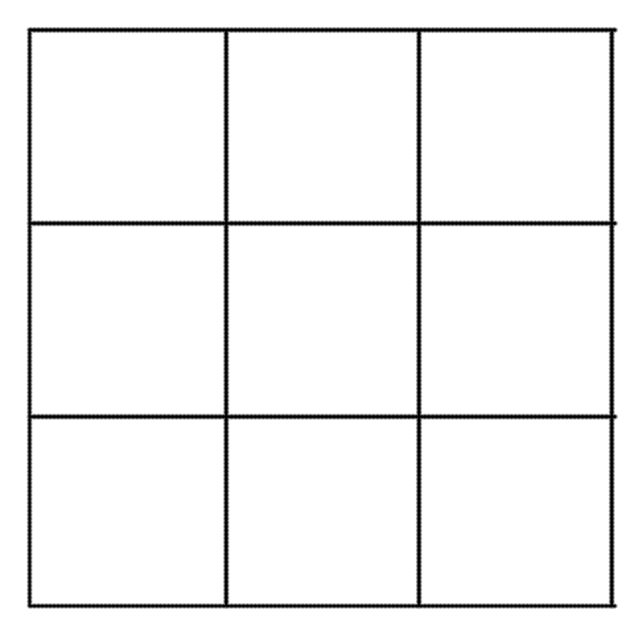
Write a Shadertoy shader that draws this pattern.

```glsl
// A three by three grid of open square cells in black pen on white paper.
// Each rule is a round-capped segment placed by a loop; the left and bottom
// rules sit slightly off the pitch, and the rows overshoot at the right.

const int   CELLS        = 3;
const vec3  PAPER        = vec3(1.0);
const vec3  INK          = vec3(0.005);
const vec2  LAST_RULE    = vec2(0.9619, 0.9528);   // right column, top row
const vec2  PITCH        = vec2(0.3031, 0.3040);   // cell size, in canvas heights
const vec2  FIRST_NUDGE  = vec2(-0.0060, 0.0064);  // offset of left and bottom rules
const float OVERSHOOT    = 0.0050;                 // row ends beyond the right column
const float HALF_WIDTH   = 0.0032;
const float OUTER_THIN   = 0.0004;                 // left and bottom rules are finer
const float SOFTNESS     = 0.0026;
const float RIPPLE       = 0.00025;                // faint beading along the edges
const float RIPPLE_PITCH = 0.0062;

float segmentDistance(vec2 p, vec2 a, vec2 b) {
    vec2 ap = p - a, ab = b - a;
    return length(ap - ab * clamp(dot(ap, ab) / dot(ab, ab), 0.0, 1.0));
}

// Position of the rules with the given index, counted from the lower left
vec2 rulePosition(int index) {
    vec2 nudge = index == 0 ? FIRST_NUDGE : vec2(0.0);
    return LAST_RULE - float(CELLS - index) * PITCH + nudge;
}

float gridDistance(vec2 p) {
    vec2 low = rulePosition(0);
    vec2 high = LAST_RULE;
    vec2 ripple = RIPPLE * sin(6.2831853 * p / RIPPLE_PITCH);
    float d = 1.0;
    for (int i = 0; i <= CELLS; i++) {
        vec2 rule = rulePosition(i);
        float halfWidth = HALF_WIDTH - (i == 0 ? OUTER_THIN : 0.0);
        float column = segmentDistance(p, vec2(rule.x, low.y), vec2(rule.x, high.y));
        float row = segmentDistance(p, vec2(low.x, rule.y),
                                    vec2(high.x + OVERSHOOT, rule.y));
        d = min(d, min(column + ripple.y, row + ripple.x) - halfWidth);
    }
    return d;
}

void mainImage(out vec4 fragColor, in vec2 fragCoord) {
    vec2 p = fragCoord / iResolution.y;
    float edge = max(SOFTNESS, 0.7 / iResolution.y);
    float ink = 1.0 - smoothstep(-edge, edge, gridDistance(p));
    fragColor = vec4(mix(PAPER, INK, ink), 1.0);
}
```
